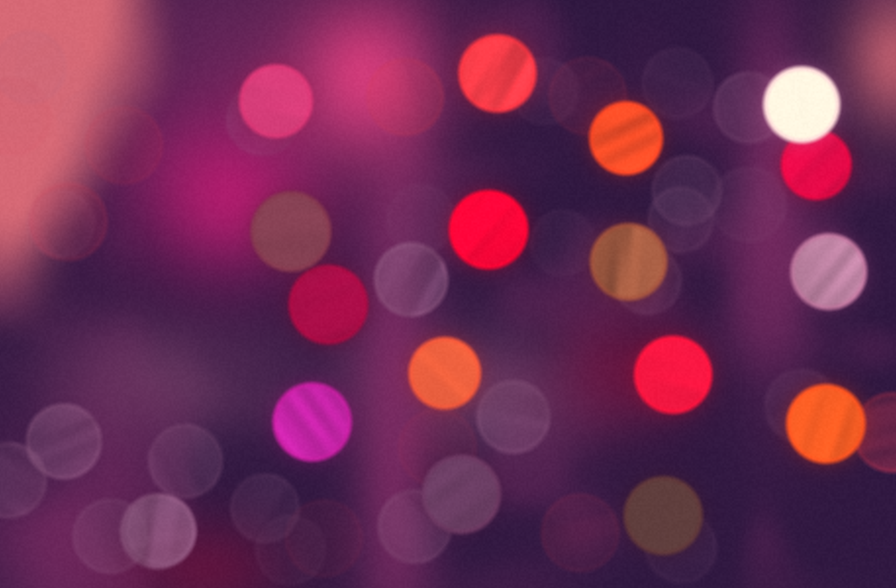
Write a Shadertoy shader that draws this background.

```glsl
// Blurred evening lights: glowing and faint bokeh discs over a plum haze.

// Lengths are fractions of the canvas height.
const int   BRIGHT_COUNT = 16;
const int   FAINT_COUNT  = 38;
const float DISC_RADIUS  = 0.066;
const float EDGE_SOFT    = 0.0055;
const float JITTER       = 0.08;
const float GRAIN        = 0.022;
const float GRAIN_SCALE  = 300.0;
const vec2  SCATTER_STEP  = vec2(0.7549, 0.5698);
const vec2  SCATTER_START = vec2(0.86, 0.95);

const vec3 NIGHT   = vec3(0.190, 0.095, 0.255);
const vec3 PLUM    = vec3(0.49, 0.17, 0.39);
const vec3 MAUVE   = vec3(0.47, 0.25, 0.41);
const vec3 SALMON  = vec3(0.84, 0.41, 0.46);
const vec3 MAGENTA = vec3(0.70, 0.11, 0.43);
const vec3 PINK    = vec3(0.86, 0.24, 0.49);
const vec3 WINE    = vec3(0.46, 0.07, 0.24);
const vec3 LILAC   = vec3(0.57, 0.38, 0.52);
const vec3 ROSE    = vec3(0.80, 0.22, 0.32);

const vec3 LIGHTS[BRIGHT_COUNT] = vec3[](
    vec3(1.00, 0.97, 0.89), vec3(0.63, 0.36, 0.25),
    vec3(0.43, 0.25, 0.40), vec3(0.53, 0.26, 0.33),
    vec3(1.00, 0.38, 0.14), vec3(1.00, 0.32, 0.15),
    vec3(1.00, 0.41, 0.24), vec3(0.88, 0.25, 0.49),
    vec3(0.76, 0.53, 0.65), vec3(0.38, 0.25, 0.24),
    vec3(1.00, 0.02, 0.22), vec3(0.78, 0.14, 0.66),
    vec3(0.95, 0.03, 0.28), vec3(1.00, 0.09, 0.26),
    vec3(0.97, 0.24, 0.28), vec3(0.67, 0.05, 0.28));

float hash(vec2 p) {
    vec3 q = fract(p.xyx * 0.1031);
    q += dot(q, q.yzx + 33.33);
    return fract((q.x + q.y) * q.z);
}

vec2 hash2(float n) {
    return vec2(hash(vec2(n, 17.3)), hash(vec2(n, 71.9)));
}

float noise(vec2 p) {
    vec2 i = floor(p), f = fract(p);
    f = f * f * (3.0 - 2.0 * f);
    return mix(mix(hash(i), hash(i + vec2(1, 0)), f.x),
               mix(hash(i + vec2(0, 1)), hash(i + vec2(1, 1)), f.x), f.y);
}

// Soft elliptical patch, 1 at its centre.
float glow(vec2 p, vec2 centre, vec2 size) {
    vec2 q = (p - centre) / size;
    return exp(-dot(q, q));
}

// Wide window glow along the upper left side.
float windowMask(vec2 p) {
    float edge = mix(0.06, 0.23, smoothstep(0.45, 0.95, p.y));
    edge += 0.05 * (noise(p * 7.0) - 0.5);
    return smoothstep(0.085, -0.085, p.x - edge) * smoothstep(0.40, 0.66, p.y);
}

vec3 haze(vec2 p, float aspect) {
    float cloud = 0.65 * noise(p * 4.5 + 4.0) + 0.35 * noise(p * 10.0 + 9.0);
    vec3 col = mix(NIGHT, PLUM, 0.40 * smoothstep(0.52, 0.85, cloud));
    // Broad patches, broken up by the cloud
    float patchy = mix(0.65, 1.0, smoothstep(0.25, 0.60, cloud));
    col = mix(col, PLUM, 0.95 * patchy * glow(p, vec2(0.38, 0.88), vec2(0.24, 0.22)));
    col = mix(col, PLUM, 0.75 * patchy * glow(p, vec2(0.10, 0.10), vec2(0.15, 0.22)));
    col = mix(col, MAUVE, 0.65 * patchy * glow(p, vec2(0.32, 0.36), vec2(0.22, 0.10)));
    col = mix(col, MAUVE, 0.75 * patchy * glow(p, vec2(0.80, 0.34), vec2(0.19, 0.10)));
    // Upright blurred bands
    col = mix(col, PLUM, 0.90 * glow(p, vec2(0.67, 0.30), vec2(0.072, 0.55)));
    col = mix(col, PLUM, 0.80 * glow(p, vec2(0.86 * aspect, 0.68), vec2(0.065, 0.32)));
    // Stronger coloured patches
    col = mix(col, WINE, 0.65 * glow(p, vec2(0.35, 0.03), vec2(0.14, 0.09)));
    col = mix(col, WINE, 0.65 * glow(p, vec2(1.06, 0.37), vec2(0.11, 0.10)));
    col = mix(col, MAGENTA, 0.95 * glow(p, vec2(0.39, 0.67), vec2(0.15, 0.14)));
    col = mix(col, PINK, 0.92 * glow(p, vec2(0.62, 0.87), vec2(0.13, 0.14)));
    col = mix(col, SALMON, 0.80 * glow(p, vec2(aspect, 0.90), vec2(0.09, 0.12)));
    return mix(col, SALMON, windowMask(p));
}

// Lens disc with streaks inside, a bright rim and a thin coloured fringe.
vec3 addDisc(vec3 base, vec2 q, float radius, vec3 tint, float alpha,
             float seed, float rimGain, float fringe) {
    float d = length(q) - radius;
    float soft = max(EDGE_SOFT, 0.75 / iResolution.y);
    float angle = 6.2832 * seed;
    vec2 along = vec2(cos(angle), sin(angle));
    vec2 r = vec2(dot(q, along), dot(q, vec2(-along.y, along.x)));
    float streak = noise(r * vec2(55.0, 6.0) + seed * 40.0) - 0.5;
    float rim = smoothstep(-0.012, -0.003, d);
    vec3 fill = tint * (1.0 + 0.30 * seed * streak + 1.2 * seed * r.x);
    fill = mix(fill, tint * vec3(1.0, 0.82, 0.94), rim * alpha * 0.6);
    float cover = alpha * (1.0 + rimGain * rim + 0.5 * streak * (1.0 - alpha));
    base = mix(base, tint * vec3(0.75, 0.4, 0.65), fringe * exp(-max(d, 0.0) * 85.0));
    return mix(base, fill, clamp(cover, 0.0, 1.0) * smoothstep(soft, -soft, d));
}

void mainImage(out vec4 fragColor, in vec2 fragCoord) {
    vec2 p = fragCoord / iResolution.y;
    float aspect = iResolution.x / iResolution.y;
    vec3 col = haze(p, aspect);

    // Faint overlapping discs
    for (int i = 0; i < FAINT_COUNT; i++) {
        float n = float(i) + 3.0;
        vec2 centre = hash2(n) * vec2(aspect, 0.92) + vec2(0.0, 0.04);
        vec2 look = hash2(n + 120.0);
        vec3 tint = mix(LILAC, ROSE, step(0.80, look.y));
        float alpha = (0.07 + 0.40 * look.x * look.x) * (1.0 - 0.8 * windowMask(centre));
        float radius = DISC_RADIUS * mix(0.86, 1.04, look.y);
        col = addDisc(col, p - centre, radius, tint, alpha, look.x, 0.40, 0.0);
    }

    // Bright discs on an evenly spread sequence, nudged at random; white on top
    for (int i = BRIGHT_COUNT - 1; i >= 0; i--) {
        float n = float(i);
        vec2 spread = fract(SCATTER_START + n * SCATTER_STEP);
        vec2 centre = vec2(mix(0.20, 1.0, spread.x) * aspect, mix(0.10, 0.90, spread.y));
        vec2 look = hash2(n + 300.0);
        centre += JITTER * (look - 0.5);
        float radius = DISC_RADIUS * mix(0.90, 1.04, look.x);
        float alpha = i == 0 ? 1.0 : mix(0.86, 0.98, look.x);
        col = addDisc(col, p - centre, radius, LIGHTS[i], alpha, look.y, 0.05, 0.28);
    }

    // Fine film grain
    col += GRAIN * (noise(p * GRAIN_SCALE) - 0.5);
    fragColor = vec4(clamp(col, 0.0, 1.0), 1.0);
}
```
